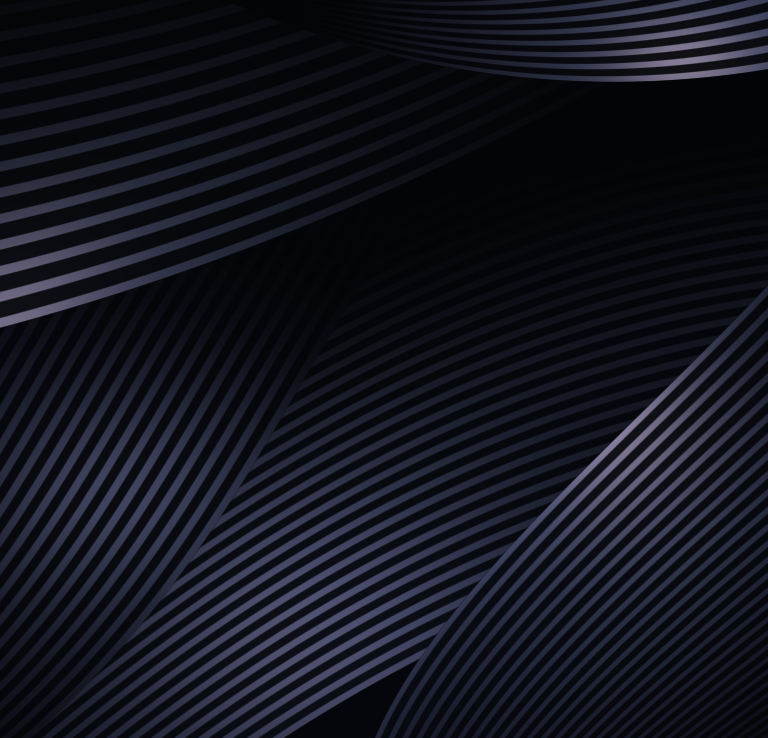
A Shadertoy shader for this background:

```glsl
// Five overlapping sheets of curved, glowing pinstripes on a near-black ground.
// Each sheet measures its distance from a polynomial edge in stripe counts,
// then soft Gaussian glows tint the stripes slate blue and pale rose.

#define GROUND vec3(0.011, 0.016, 0.025)
#define NAVY   vec3(0.022, 0.027, 0.058)
#define SLATE  vec3(0.205, 0.220, 0.310)
#define ROSE   vec3(0.330, 0.265, 0.260)
#define GAP_LIGHT 0.10

// Gaussian falloff around a centre, with a radius per axis
float glow(vec2 p, vec2 centre, vec2 radius) {
    vec2 q = (p - centre) / radius;
    return exp(-dot(q, q));
}

// Lays a striped sheet where count > 0; count rises by one per stripe
vec3 sheet(vec3 below, vec3 ground, float count, float width, float cool, float warm) {
    float soft = max(fwidth(count), 0.001) * 0.75;
    float offCentre = abs(fract(count - 0.5 * width + 0.5) - 0.5);
    float stripe = 1.0 - smoothstep(-soft, soft, offCentre - 0.5 * width);
    vec3 light = SLATE * cool + ROSE * warm;
    vec3 surface = ground + light * mix(GAP_LIGHT, 1.0, stripe);
    return mix(below, surface, smoothstep(-soft, soft, count));
}

void mainImage(out vec4 fragColor, in vec2 fragCoord) {
    vec2 p = fragCoord / iResolution.xy;
    float x = p.x, y = p.y;

    // Ground with faint navy pools
    float pools = glow(p, vec2(0.50, 0.05), vec2(0.45, 0.30))
                + 0.5 * glow(p, vec2(0.02, 0.48), vec2(0.25, 0.18))
                + 0.4 * glow(p, vec2(0.85, 0.45), vec2(0.30, 0.25));
    vec3 ground = mix(GROUND, NAVY, min(pools, 1.0) * 0.7);
    vec3 color = ground;

    // Central sheet: arcs rising to the right
    float count = (y + 0.30 - 0.95 * x + 0.375 * x * x) / (0.024 - 0.003 * x);
    float cool = 0.85 * glow(p, vec2(0.42, 0.17), vec2(0.30, 0.26))
               + 0.27 * (1.0 - smoothstep(13.0, 27.0, count));
    float warm = 0.22 * glow(p, vec2(0.38, 0.13), vec2(0.18, 0.16));
    color = sheet(color, ground, count, 0.46, cool, warm);

    // Left sheet: steep diagonals
    float edge = 0.04 + y * (1.09 + y * (-1.12 + 0.79 * y));
    count = (edge - x) / 0.026;
    cool = 0.78 * glow(p, vec2(0.17, 0.34), vec2(0.24, 0.17))
         + 0.30 * glow(p, vec2(0.15, 0.18), vec2(0.35, 0.30));
    warm = 0.10 * glow(p, vec2(0.14, 0.34), vec2(0.12, 0.10));
    color = sheet(color, ground, count, 0.46, cool, warm);

    // Right sheet: sweeping curve with a rose highlight on its rim
    edge = 0.488 + y * (0.42 + y * (1.24 - 0.92 * y));
    count = (x - edge) / (0.018 + 0.035 * y - 0.03 * y * y);
    cool = 0.75 * glow(p, vec2(0.86, 0.37), vec2(0.26, 0.24))
         + 0.45 * glow(p, vec2(0.68, 0.14), vec2(0.30, 0.28))
         + 0.35 * exp(-count * 0.5);
    warm = 0.85 * glow(p, vec2(0.83, 0.39), vec2(0.11, 0.13)) * exp(-0.12 * max(count, 0.0));
    color = sheet(color, ground, count, 0.42, cool, warm);

    // Upper left sheet: shallow curves fading to the right
    count = (y - 0.5556 - 0.2758 * x - 0.1838 * x * x) / (0.0353 - 0.009 * x);
    cool = glow(vec2(x, count), vec2(0.0), vec2(0.43, 8.0));
    warm = 0.70 * glow(vec2(x, count), vec2(0.0), vec2(0.14, 4.0));
    color = sheet(color, ground, count, 0.38, cool, warm);

    // Upper right sheet: shallow bowl whose stripes converge to the left
    float bowl = x - 0.8;
    count = (y - 0.889 - 0.43 * bowl * bowl) / max(0.017 + 0.026 * (x - 0.78), 0.004);
    cool = 1.10 * glow(p, vec2(0.93, 0.95), vec2(0.33, 0.20))
         * smoothstep(0.36, 0.55, x);
    warm = 0.90 * glow(p, vec2(0.89, 0.915), vec2(0.09, 0.06));
    color = sheet(color, ground, count, 0.44, cool, warm);

    fragColor = vec4(color, 1.0);
}
```
